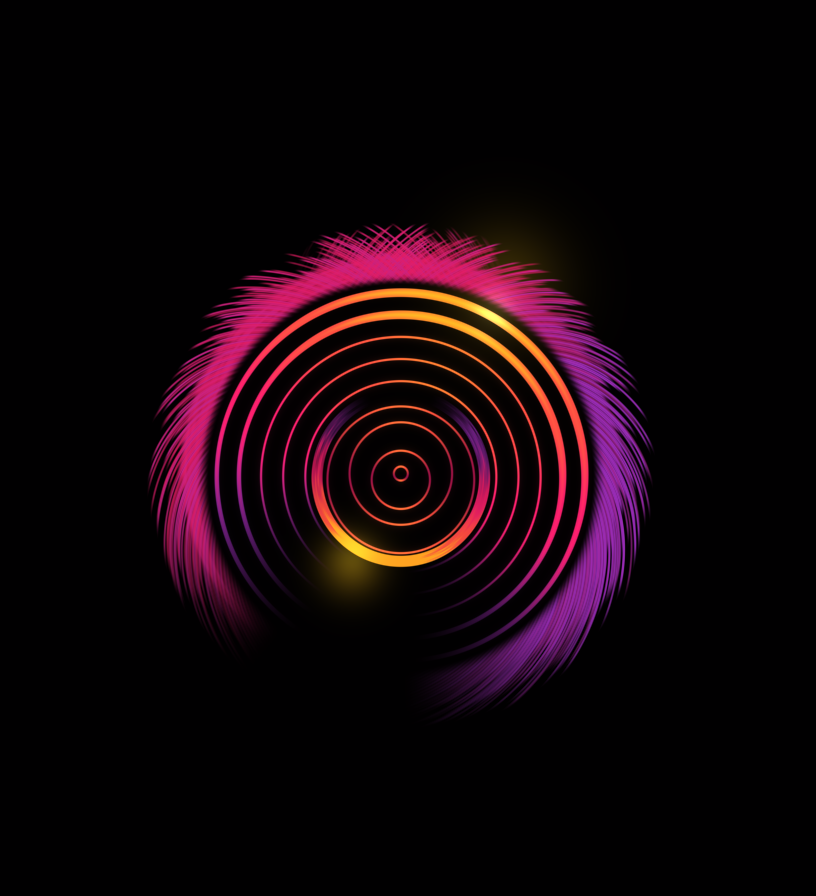
This background is drawn by a WebGL 1 fragment shader. Its source:

```glsl
precision highp float;
uniform vec2 u_resolution;

#define CENTER vec2(-0.008, -0.032)
#define RING_FIRST 0.0078
#define RING_STEP 0.0247
#define RING_WIDTH 0.0012
#define ARC_RADIUS 0.0935
#define BAND_RADIUS 0.235
#define STRAND_ROOT 0.218
#define STRAND_WIDTH 0.0010
#define STRAND_DENSITY 25.0

const vec3 PURPLE = vec3(0.52, 0.15, 0.62);
const vec3 PINK = vec3(0.90, 0.11, 0.39);
const vec3 CORAL = vec3(0.96, 0.29, 0.24);
const vec3 GOLD = vec3(1.00, 0.64, 0.13);

float hash(vec2 p) {
  vec3 q = fract(vec3(p.xyx) * 0.1031);
  q += dot(q, q.yzx + 33.33);
  return fract((q.x + q.y) * q.z);
}

float noise(vec2 p) {
  vec2 i = floor(p), f = fract(p);
  f = f * f * (3.0 - 2.0 * f);
  return mix(mix(hash(i), hash(i + vec2(1, 0)), f.x),
             mix(hash(i + vec2(0, 1)), hash(i + vec2(1, 1)), f.x), f.y);
}

// Antialiased stroke; dist is the distance from its centre line
float stroke(float dist, float halfWidth) {
  float px = 0.9 / u_resolution.y;
  return 1.0 - smoothstep(halfWidth - px, halfWidth + px, abs(dist));
}

// Heat from -1 (purple) to 1 (gold)
vec3 heatColor(float heat) {
  vec3 c = mix(PURPLE, PINK, smoothstep(-0.75, 0.0, heat));
  c = mix(c, CORAL, smoothstep(0.05, 0.6, heat));
  return mix(c, GOLD, smoothstep(0.6, 1.0, heat));
}

float glow(vec2 p, vec2 at, float size) {
  vec2 d = (p - at) / size;
  return exp(-dot(d, d));
}

// Hairs leaning outward along increasing angle: rgb and coverage
vec4 strands(float angle, float r, float seed, float end, float violet) {
  float lean = mix(4.5, 12.0, smoothstep(0.6, 2.8, angle));
  float u = (angle - (r - STRAND_ROOT) * lean) * STRAND_DENSITY + seed * 0.37;
  vec2 cell = vec2(floor(u) + 200.0, seed * 7.0);
  float len = hash(cell), tone = hash(cell + 31.7);
  float dist = (fract(u) - 0.5) / STRAND_DENSITY / length(vec2(lean, 1.0 / r));
  float tip = mix(0.244, 0.286, len);
  float cover = stroke(dist, STRAND_WIDTH);
  cover *= smoothstep(STRAND_ROOT - 0.004, STRAND_ROOT + 0.012, r);
  cover *= 1.0 - smoothstep(tip - 0.008, tip, r);
  cover *= smoothstep(-0.5, 0.0, angle) * (1.0 - smoothstep(end - 0.9, end, angle));
  float mixing = clamp(violet * smoothstep(0.2, 1.4, angle) + tone * 0.6 - 0.25, 0.0, 1.0);
  return vec4(mix(PINK, PURPLE * 1.15, mixing), cover * mix(0.55, 1.0, tone));
}

void main() {
  vec2 p = (gl_FragCoord.xy - 0.5 * u_resolution) / u_resolution.y - CENTER;
  float r = length(p);
  float a = atan(p.x, p.y); // zero at the top, positive to the right
  vec3 col = vec3(0.004, 0.0, 0.002);

  // Dim olive light behind the shapes
  col += vec3(0.22, 0.17, 0.02) * glow(p, vec2(0.115, 0.215), 0.065);
  col += vec3(0.32, 0.24, 0.03) * glow(p, vec2(-0.055, -0.098), 0.036);

  // Solid streaked band, strong at left and top
  float streak = noise(vec2(a * 14.0, r * 420.0));
  float thick = 0.015 * (1.0 - 0.7 * smoothstep(0.9, 2.4, abs(a)));
  float body = 1.0 - smoothstep(thick * 0.5, thick * 1.2, abs(r - BAND_RADIUS));
  body *= smoothstep(-2.45, -1.5, a) * (1.0 - 0.7 * smoothstep(0.2, 1.1, a));
  body *= 1.0 - smoothstep(1.5, 2.4, a);
  col = mix(col, mix(PINK, PURPLE, 0.5 * streak * streak), body * (0.55 + 0.45 * streak));

  // Layers of hairs, sweeping down both sides
  for (int i = 0; i < 4; i++) {
    float seed = float(i) + 1.0;
    vec4 right = strands(a, r, seed, 3.15, 0.9);
    vec4 left = strands(-a, r, seed + 5.0, 2.5, 0.15);
    col = mix(col, right.rgb, right.a * (1.0 - 0.45 * smoothstep(1.8, 2.8, a)));
    col = mix(col, left.rgb, left.a * (1.0 - 0.3 * smoothstep(1.4, 2.3, -a)));
  }

  // Concentric rings: inner ones whole, outer ones open at the bottom
  float openFade = 1.0 - smoothstep(1.65, 2.85, abs(a - 0.25));
  for (int i = 0; i < 9; i++) {
    float n = float(i);
    float inner = 1.0 - step(3.5, n);
    float outer = smoothstep(5.9, 7.0, n);
    float shift = inner * (mod(n, 2.0) * 2.0 - 1.0) * 0.0035;
    float d = length(p + vec2(0.0, shift)) - RING_FIRST - RING_STEP * n;
    float heat = mix(cos(a - 0.35) * (0.8 + 0.2 * outer), abs(cos(a)) * 0.75, inner);
    float width = RING_WIDTH + outer * (0.0013 + 0.0024 * smoothstep(-0.3, 1.0, cos(a - 0.5)));
    float fade = mix(openFade, 0.8 + 0.2 * cos(2.0 * a), inner);
    vec3 ink = heatColor(heat - 0.12 * outer * smoothstep(0.0, width, abs(d)));
    col = mix(col, ink, stroke(d, width) * fade);
    col += ink * 0.13 * fade * exp(-abs(d) / 0.0035);
  }

  // Thick arc, gold below and dissolving into purple brush lines above
  float arc = stroke(length(p + vec2(0.0, 0.001)) - ARC_RADIUS, 0.0062);
  float brush = noise(vec2(a * 5.0, r * 650.0));
  float low = smoothstep(0.8, 2.2, abs(a));
  arc *= smoothstep(0.35, 1.15, abs(a)) * mix(0.35 + 0.5 * brush, 1.0, low);
  float arcHeat = -cos(a - 0.2) * 1.15 - 0.2 + 0.3 * brush;
  col = mix(col, heatColor(arcHeat), arc);

  // Hot highlights on the bright curves
  float light = max(col.r, col.g);
  col += vec3(0.3, 0.35, 0.3) * light * glow(p, vec2(0.104, 0.183), 0.023);
  col += vec3(0.2, 0.22, 0.05) * light * glow(p, vec2(-0.052, -0.084), 0.025);

  gl_FragColor = vec4(clamp(col, 0.0, 1.0), 1.0);
}
```
